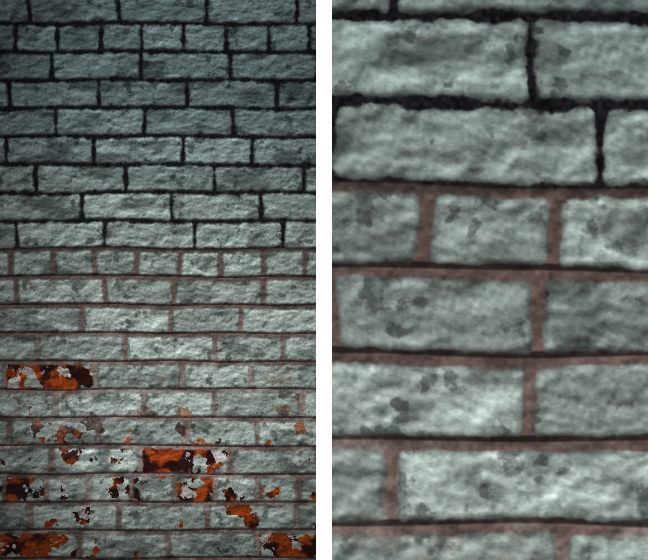
Left: the whole. Right: its middle third, enlarged.
Write a WebGL 1 fragment shader that draws this texture.

```glsl
precision highp float;
// Painted brick wall: 20 courses of stretchers with a course of headers every eighth row.
// Bricks are rough rounded boxes; noise adds relief, stains and peeled rusty patches,
// and the joints change from black gaps above to brown mortar below.
uniform vec2 u_resolution;

float hash(vec2 p) {
  vec3 q = fract(vec3(p.xyx) * 0.1031);
  q += dot(q, q.yzx + 33.33);
  return fract((q.x + q.y) * q.z);
}

float noise(vec2 p) {
  vec2 i = floor(p), f = fract(p);
  f = f * f * (3.0 - 2.0 * f);
  return mix(mix(hash(i), hash(i + vec2(1.0, 0.0)), f.x),
             mix(hash(i + vec2(0.0, 1.0)), hash(i + 1.0), f.x), f.y);
}

float fbm(vec2 p) {
  float sum = 0.0, amp = 0.5;
  for (int k = 0; k < 5; k++) {
    sum += amp * noise(p);
    p = mat2(1.6, 1.2, -1.2, 1.6) * p + 7.3;
    amp *= 0.5;
  }
  return sum / 0.97;
}

float roundedBox(vec2 p, vec2 halfSize, float radius) {
  vec2 q = abs(p) - halfSize + radius;
  return length(max(q, 0.0)) + min(max(q.x, q.y), 0.0) - radius;
}

void main() {
  vec2 uv = gl_FragCoord.xy / u_resolution;
  float px = 19.84 / u_resolution.y;
  vec2 p = gl_FragCoord.xy * px; // one unit is one course
  vec2 w = p + 0.1 * (vec2(noise(p * 0.8 + 40.0), noise(p * vec2(0.5, 0.7) + 60.0)) - 0.5);

  // Course layout, counted from the top
  float row = 19.0 - floor(w.y);
  float odd = mod(row, 2.0);
  float header = 1.0 - step(0.5, abs(mod(row, 8.0) - 1.0));
  float drift = cos((row - 3.3) * 0.55);
  float offset = mix(-1.91 + 0.775 * drift, 3.1 + 0.41 * drift, odd);
  offset = mix(offset, 0.59 - 0.023 * row, header);
  float len = mix(3.152, 1.49, header);
  float u = (w.x - offset) / len;

  // Some courses hold one shorter brick
  float hasShort = step(9.5, row) * step(row, 15.5) + 1.0 - step(0.5, abs(row - 5.0));
  float shortAt = 2.0 - odd + 1.0 - step(0.5, abs(row - 12.0));
  u += hasShort * clamp((u - shortAt) * 0.3, 0.0, 0.231);
  float column = floor(u);
  vec2 local = vec2((fract(u) - 0.5) * len, fract(w.y) - 0.5);

  // Brick outline, tighter and rougher in the upper courses
  float upper = smoothstep(10.85, 11.2, w.y);
  vec2 halfSize = vec2(len * 0.5 - mix(0.085, 0.06, upper), mix(0.415, 0.446, upper));
  float rough = (fbm(p * 4.5) - 0.5) * mix(0.1, 0.17, upper);
  float d = roundedBox(local, halfSize, 0.09) + rough;
  float brick = 1.0 - smoothstep(-px - 0.015, px + 0.015, d);

  // Surface relief lit from above
  vec2 grain = p * vec2(3.0, 4.5);
  float bump = fbm(grain) - fbm(grain + vec2(-0.12, 0.32));
  float fine = noise(p * 19.0) - 0.5;

  // Paint with stains, pits and shaded edges
  vec3 paint = mix(vec3(0.53, 0.575, 0.55), vec3(0.47, 0.555, 0.56), smoothstep(0.45, 0.9, uv.y));
  paint *= 0.9 + 0.2 * hash(vec2(row, column + 20.0));
  paint *= mix(0.68, 1.0, smoothstep(0.27, 0.48, fbm(p * vec2(1.1, 1.9) + 12.0)));
  paint *= 1.0 - 0.35 * smoothstep(0.64, 0.76, fbm(p * 3.1 + 80.0));
  paint *= mix(0.6, 1.0, smoothstep(-0.47, -0.32, local.y));
  paint *= 1.0 + 0.12 * smoothstep(0.26, 0.38, local.y);
  paint *= mix(0.78, 1.0, smoothstep(0.0, 0.09, -d));

  // Peeling grows toward the lower left corner
  float picked = mix(step(abs(mod(row, 3.0) - 1.0), 0.5) * step(abs(mod(column, 3.0) - 2.0), 0.5),
                     step(mod(column, 4.0), 0.5), header);
  picked *= step(column + 11.5, row);
  float flake = fbm(p * 1.7 + 25.0);
  float peel = picked * smoothstep(0.39, 0.43, flake);
  peel = max(peel, smoothstep(0.64, 0.67, flake) * (1.0 - smoothstep(3.0, 7.5, p.y)));
  vec3 bare = mix(vec3(0.14, 0.075, 0.07), vec3(0.52, 0.21, 0.08),
                  smoothstep(0.4, 0.6, fbm(p * 2.4 + 5.0)));
  bare = mix(bare, vec3(0.62, 0.61, 0.6), smoothstep(0.62, 0.67, fbm(p * 2.1 + 51.0)));
  vec3 face = mix(paint, bare, peel);
  face *= 1.0 + 1.3 * bump + 0.16 * fine;

  // Mortar, with a shadow under each brick
  vec3 mortar = mix(vec3(0.35, 0.29, 0.27), vec3(0.5, 0.45, 0.43),
                    smoothstep(0.35, 0.65, fbm(p * 1.5 + 90.0)) * (1.0 - smoothstep(6.0, 9.5, p.y)));
  mortar *= 1.0 + bump + 0.25 * fine;
  mortar *= mix(0.45, 1.0, smoothstep(0.02, 0.06, abs(local.y + 0.43)));
  mortar = mix(mortar, vec3(0.1, 0.095, 0.11) * (1.0 + fine), upper);

  // Uneven light over the wall
  float light = mix(1.06, 0.66, smoothstep(0.35, 1.05, uv.y));
  light *= mix(0.7, 1.0, smoothstep(-0.03, 0.22, uv.y));
  light *= mix(0.66, 1.0, smoothstep(-0.1, 0.45, uv.x));
  light *= mix(1.0, 0.9, smoothstep(0.75, 1.0, uv.x));

  gl_FragColor = vec4(mix(mortar, face, brick) * light, 1.0);
}
```
